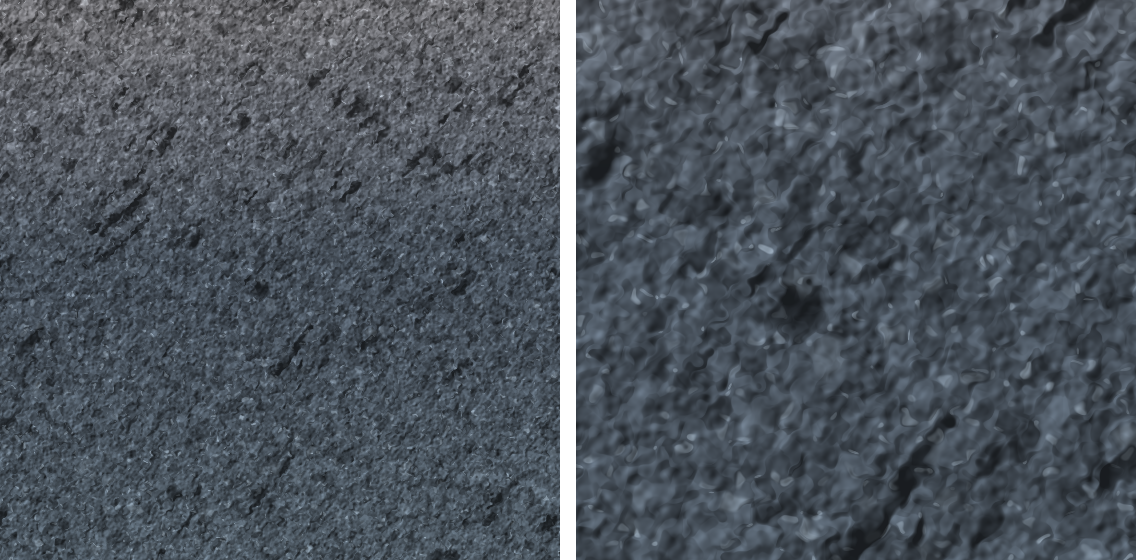
Left: the whole. Right: its middle third, enlarged.
Give the GLSL for this texture, as a WebGL 1 fragment shader.

```glsl
precision highp float;
// Rough dark slate-grey stone with pale mineral flecks, lit from the top.
uniform vec2 u_resolution;

float hash(vec2 p) {
  return fract(sin(dot(p, vec2(127.1, 311.7))) * 43758.5453);
}

float noise(vec2 p) {
  vec2 i = floor(p), f = fract(p);
  f = f * f * (3.0 - 2.0 * f);
  return mix(mix(hash(i), hash(i + vec2(1.0, 0.0)), f.x),
             mix(hash(i + vec2(0.0, 1.0)), hash(i + vec2(1.0, 1.0)), f.x), f.y);
}

// Turns and stretches space so that grains lean up to the right.
vec2 lean(vec2 p) {
  return mat2(0.62, -0.78, 0.78, 0.62) * p * vec2(0.88, 1.1);
}

float height(vec2 p) {
  vec2 q = lean(p);
  return 0.6 * noise(q * 105.0 + 17.0) + 0.8 * noise(q * 200.0 + 41.0);
}

// Angular grains: random tone of the nearest cell, blended at the edges.
float grains(vec2 q) {
  vec2 cell = floor(q);
  float total = 0.0, weights = 0.0;
  for (int y = -1; y <= 1; y++) {
    for (int x = -1; x <= 1; x++) {
      vec2 id = cell + vec2(float(x), float(y));
      vec2 d = q - id - vec2(hash(id + 3.1), hash(id + 7.7));
      float weight = exp(-14.0 * length(d));
      total += weight * hash(id + 11.9);
      weights += weight;
    }
  }
  return total / weights - 0.5;
}

// Scattered chips: one possible chip per cell, each with its own size and tone.
float chips(vec2 q, float share) {
  vec2 cell = floor(q);
  float result = 0.0;
  for (int y = -1; y <= 1; y++) {
    for (int x = -1; x <= 1; x++) {
      vec2 id = cell + vec2(float(x), float(y));
      vec2 d = q - id - vec2(hash(id + 3.1), hash(id + 7.7));
      float radius = mix(0.2, 0.5, hash(id + 13.3));
      float angle = 6.283 * hash(id + 19.9);
      float c = cos(angle), s = sin(angle);
      d = vec2(c * d.x + s * d.y, 1.4 * (c * d.y - s * d.x));
      float chip = 1.0 - smoothstep(radius * 0.5, radius * 1.1, length(d));
      result = max(result, chip * step(hash(id + 29.3), share)
                           * mix(0.3, 1.0, hash(id + 37.1)));
    }
  }
  return result;
}

// Soft light falling off from the top edge, bluer and darker below.
vec3 lightFalloff(vec2 p) {
  float y = p.y - 0.05 * (p.x - 0.5) + 0.03 * (noise(p * 4.0) - 0.5);
  vec3 colour = mix(vec3(0.292, 0.336, 0.375), vec3(0.272, 0.309, 0.350),
                    smoothstep(0.0, 0.5, y));
  colour = mix(colour, vec3(0.375, 0.390, 0.420), smoothstep(0.50, 0.84, y));
  return mix(colour, vec3(0.420, 0.420, 0.435), smoothstep(0.78, 1.0, y));
}

void main() {
  vec2 p = gl_FragCoord.xy / u_resolution.y;
  vec2 ragged = p + 0.009 * (vec2(noise(p * 140.0), noise(p * 140.0 + 71.0)) - 0.5);
  vec2 q = lean(ragged);

  // Fine relief over a packing of angular grains
  float relief = height(p) - height(p + vec2(-0.0021, 0.0016));
  float tone = 1.0 + 0.58 * relief;
  tone += 0.32 * grains(q * 82.0);
  tone += 0.40 * grains(q * 160.0 + 31.0);
  tone += 0.26 * (noise(p * 250.0 + 9.0) - 0.5);

  // Small ragged pits, and a few longer clefts gathered in clusters
  float pit = smoothstep(0.66, 0.92, noise(q * vec2(75.0, 120.0) + 23.0));
  float cleft = smoothstep(0.60, 0.85, noise(q * vec2(36.0, 105.0) + 67.0));
  cleft *= smoothstep(0.52, 0.80, noise(q * 19.0 + 51.0));
  tone *= 1.0 - 0.32 * pit;
  tone *= 1.0 - 0.55 * cleft;

  // Pale chips in three sizes, with ragged outlines
  float pale = 0.58 * chips(ragged * 110.0, 0.22)
             + 0.42 * chips(ragged * 55.0 + 37.0, 0.14)
             + 0.26 * chips(ragged * 27.0 + 83.0, 0.09);

  vec3 colour = lightFalloff(p) * max(tone, 0.35);
  colour += pale * vec3(0.30, 0.32, 0.33) * mix(0.7, 1.0, tone);
  gl_FragColor = vec4(colour, 1.0);
}
```
